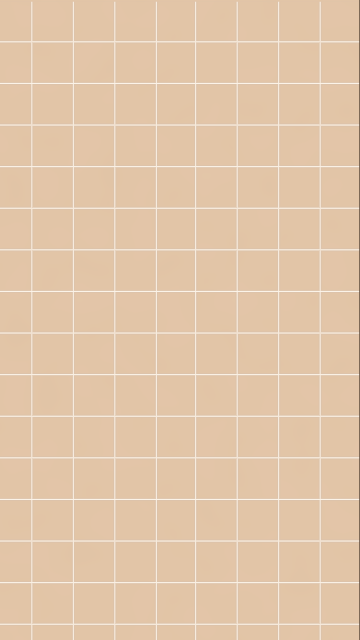
Write a Shadertoy shader that draws this pattern.

```glsl
// Warm beige paper ruled with a fine cream grid, one column slightly narrower.
// Distances to the repeated lines give box-filtered strokes with a dull fringe;
// gradient noise adds a very faint tint, and a thin dark edge closes the right.

vec2 hashGradient(vec2 cell) {
    float h = fract(sin(dot(cell, vec2(127.1, 311.7))) * 43758.5);
    return vec2(cos(6.2832 * h), sin(6.2832 * h));
}

float gradientNoise(vec2 p) {
    vec2 i = floor(p), f = fract(p);
    vec2 s = f * f * (3.0 - 2.0 * f);
    float a = dot(hashGradient(i), f);
    float b = dot(hashGradient(i + vec2(1, 0)), f - vec2(1, 0));
    float c = dot(hashGradient(i + vec2(0, 1)), f - vec2(0, 1));
    float d = dot(hashGradient(i + vec2(1, 1)), f - vec2(1, 1));
    return mix(mix(a, b, s.x), mix(c, d, s.x), s.y);
}

// Distance to the nearest of evenly spaced lines, one of them at zero
vec2 lineDistance(vec2 p, vec2 period) {
    return abs(mod(p + 0.5 * period, period) - 0.5 * period);
}

// Share of a pixel covered by a stroke of the given half width
vec2 strokeCoverage(vec2 d, vec2 halfWidth, float pixel) {
    vec2 inner = max(d - 0.5 * pixel, -halfWidth);
    vec2 outer = min(d + 0.5 * pixel, halfWidth);
    return clamp((outer - inner) / pixel, 0.0, 1.0);
}

void mainImage(out vec4 fragColor, in vec2 fragCoord) {
    // The canvas is 432 units wide, with y measured down from the top
    float pixel = 432.0 / iResolution.x;
    vec2 p = vec2(fragCoord.x, iResolution.y - fragCoord.y) * pixel;

    // Paper with a faint uneven tint
    vec3 color = vec3(0.887, 0.772, 0.655);
    color += vec3(0.006, 0.004, 0.008) * gradientNoise(p / 38.0);

    // The column grid restarts after the fourth line
    vec2 origin = vec2(p.x < 211.0 ? 38.2 : 234.8, 50.2);
    vec2 d = lineDistance(p - origin, vec2(49.8, 49.92));
    float belowTop = smoothstep(2.0 - 0.5 * pixel, 2.0 + 0.5 * pixel, p.y);

    // Dull fringe beside the strokes, then the strokes themselves
    float fringe = 1.0 - smoothstep(1.4, 2.6, min(d.x, d.y));
    color = mix(color, vec3(0.862, 0.762, 0.667), 0.85 * fringe * belowTop);
    vec2 stroke = strokeCoverage(d, vec2(0.56, 0.64), pixel);
    color = mix(color, vec3(0.99, 0.96, 0.92), max(stroke.x, stroke.y) * belowTop);

    // Thin dark right edge
    float edge = clamp((p.x + 0.5 * pixel - 431.1) / pixel, 0.0, 1.0);
    color = mix(color, vec3(0.36, 0.29, 0.23), edge);

    fragColor = vec4(color, 1.0);
}
```
